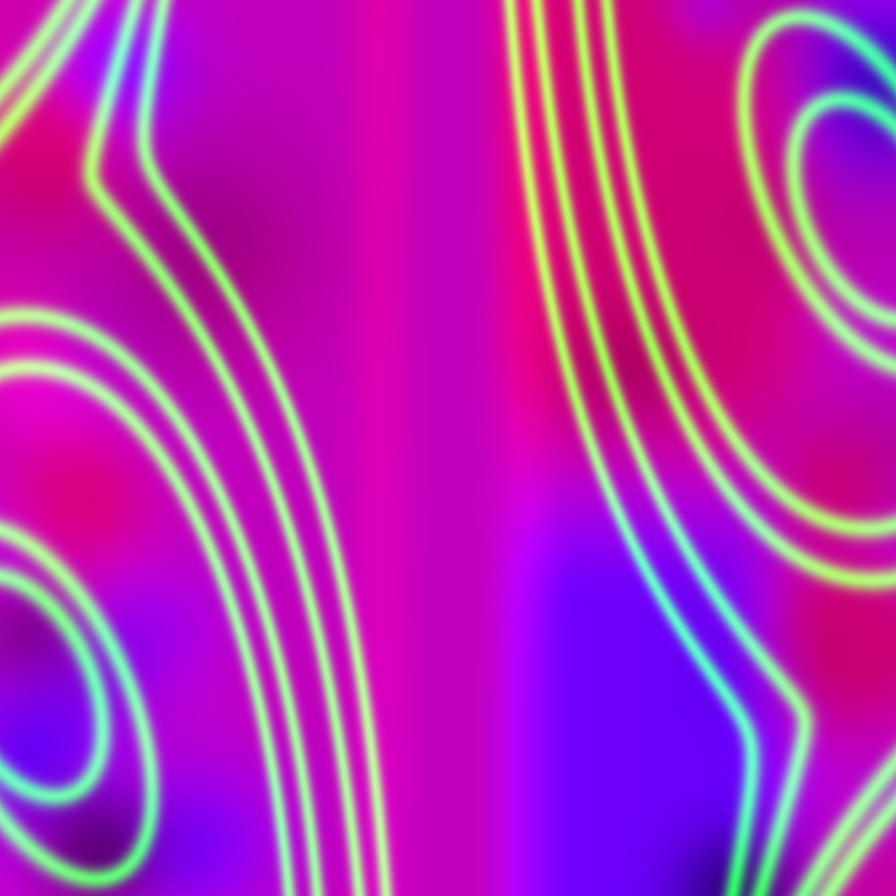
Write a Shadertoy shader that draws this background.

```glsl
// Paired neon contour lines curling around a soft magenta, crimson and violet glow.
#define LINE_WIDE 0.0125
#define LINE_FINE 0.0083
#define LINE_GREEN 0.97
#define MOTTLE_SCALE 8.0
#define MOTTLE_HUE 0.22
#define MOTTLE_LIGHT 0.16
#define CRIMSON vec2(0.83, 0.45)
#define BLUE vec2(0.33, 1.0)

float hash(vec2 p) {
    return fract(sin(dot(p, vec2(127.1, 311.7))) * 43758.5453);
}

float noise(vec2 p) {
    vec2 i = floor(p), f = fract(p);
    f = f * f * (3.0 - 2.0 * f);
    return mix(mix(hash(i), hash(i + vec2(1, 0)), f.x),
               mix(hash(i + vec2(0, 1)), hash(i + vec2(1, 1)), f.x), f.y);
}

float spot(vec2 p, vec2 centre, float radius) {
    vec2 d = (p - centre) / radius;
    return exp(-dot(d, d));
}

// Two long bent strands and two short corner strands, zero on each line
vec4 strands(vec2 p) {
    vec2 arc = vec2(0.456, 0.436) - vec2(0.547, 0.618) * exp(-p.y / vec2(0.328, 0.349));
    vec2 stem = vec2(0.181, 0.152) - vec2(0.2, 0.3) * p.y;
    vec2 gap = arc - stem, bend = vec2(0.044, 0.026);
    vec2 joined = 0.5 * (arc + stem + sqrt(gap * gap + bend * bend));
    vec2 corner = vec2(0.104, 0.0755) - vec2(0.55, 0.6) * p.y - vec2(0.97, 1.38) * p.y * p.y;
    return p.x - vec4(joined, corner);
}

// Two tall arches and two sheared closed loops, zero on each line
vec4 loops(vec2 p) {
    vec4 u = (p.x - vec4(0.026, 0.0326, 0.042, 0.026)) / vec4(0.336, 0.298, 0.1276, 0.0885);
    vec4 middle = vec4(1.172, 1.172, 0.751, 0.751) + vec4(0.0, 0.0, 0.79, 0.56) * p.x;
    vec4 v = (p.y - middle) / vec4(0.82, 0.762, 0.169, 0.113);
    return sqrt(u * u + v * v) - 1.0;
}

// Gaussian line profile from a field and its slopes
float glow(vec4 f, vec4 fx, vec4 fy, float width) {
    vec4 d = f / max(sqrt(fx * fx + fy * fy), vec4(0.001)) / width;
    return dot(exp(-d * d), vec4(1.0));
}

float lines(vec2 p) {
    // The right half is the left half turned by 180 degrees
    vec2 q = p.x > 0.5 ? 1.0 - p : p;
    vec2 e = vec2(0.001, 0.0);
    float width = mix(LINE_WIDE, LINE_FINE, smoothstep(0.0, 0.32, q.x));
    vec4 s = strands(q), l = loops(q);
    float g = glow(s, (strands(q + e.xy) - s) / e.x, (strands(q + e.yx) - s) / e.x, width);
    g += glow(l, (loops(q + e.xy) - l) / e.x, (loops(q + e.yx) - l) / e.x, width);
    return min(g, 1.0);
}

vec3 backdrop(vec2 p) {
    float outer = smoothstep(0.18, 0.42, abs(p.x - 0.5));
    float leftBand = exp(-pow((p.x - 0.425) / 0.035, 2.0));
    float rightBand = exp(-pow((p.x - 0.585) / 0.035, 2.0));

    // Hue: 0 is crimson, 0.5 magenta, 1 blue
    float side = smoothstep(0.52, 0.65, p.x) * (1.0 - smoothstep(0.8, 0.95, p.x));
    float hue = 0.5 + side * mix(-0.42, 0.42, smoothstep(0.36, 0.68, p.y));
    hue -= leftBand * mix(0.15, 0.04, p.y);
    hue += rightBand * mix(-0.22, 0.06, smoothstep(0.1, 0.8, p.y));
    hue += 0.32 * spot(p, vec2(0.14, 0.07), 0.08) - 0.4 * spot(p, vec2(0.05, 0.17), 0.07);
    hue += 0.45 * spot(p, vec2(0.03, 0.84), 0.1) - 0.36 * spot(p, vec2(0.09, 0.55), 0.07);
    hue += 0.36 * spot(p, vec2(0.22, 0.94), 0.1) + 0.22 * spot(p, vec2(0.17, 0.69), 0.09);
    hue += 0.5 * spot(p, vec2(0.99, 0.09), 0.13) - 0.45 * spot(p, vec2(0.95, 0.71), 0.09);
    hue += 0.5 * spot(p, vec2(0.79, 0.0), 0.06) - 0.28 * spot(p, vec2(0.93, 0.54), 0.06);
    hue -= 0.12 * spot(p, vec2(0.24, 0.3), 0.12);
    hue += outer * MOTTLE_HUE * (noise(p * MOTTLE_SCALE) - 0.5);
    hue = clamp(hue, 0.0, 1.0);

    // Light: bright bands by the middle, dim hollows near the edges
    float light = 0.98 + 0.1 * leftBand + 0.12 * rightBand;
    light -= 0.18 * spot(p, vec2(0.23, 0.27), 0.12) + 0.14 * spot(p, vec2(0.7, 0.41), 0.07);
    light -= 0.5 * spot(p, vec2(0.83, 1.0), 0.07) + 0.45 * spot(p, vec2(0.11, 0.95), 0.07);
    light -= 0.25 * spot(p, vec2(0.99, 0.1), 0.1) + 0.25 * spot(p, vec2(0.03, 0.7), 0.06);
    light += 0.15 * spot(p, vec2(0.05, 0.43), 0.08);
    light += outer * MOTTLE_LIGHT * (noise(p * MOTTLE_SCALE + 17.0) - 0.5);

    float red = mix(CRIMSON.x, BLUE.x, hue * hue * hue);
    float blue = mix(CRIMSON.y, BLUE.y, smoothstep(0.0, 0.95, hue));
    return vec3(red, 0.0, blue) * light;
}

void mainImage(out vec4 fragColor, in vec2 fragCoord) {
    vec2 p = fragCoord / iResolution.xy;
    p.y = 1.0 - p.y;
    vec3 base = backdrop(p);
    vec3 neon = vec3(base.r * 0.9, LINE_GREEN, base.b * 0.85);
    fragColor = vec4(clamp(mix(base, neon, lines(p)), 0.0, 1.0), 1.0);
}
```
